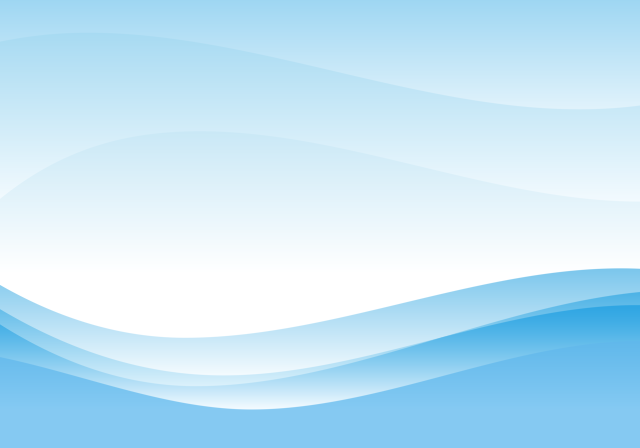
Write a Shadertoy shader that draws this background.

```glsl
// Pale blue sky of soft layered swells above a set of brighter, crossing waves.
// Each layer is a smooth crest-and-trough curve, filled below with a vertical
// two-colour fade and painted from back to front.

// Height of a curve: starts at startY, turns at turnA, turns again at turnB.
// bend sets the opening slope: 1 is parabolic, larger values start flatter.
float waveHeight(float x, float startY, vec2 turnA, vec2 turnB, float bend) {
    if (x < turnA.x) {
        float u = 1.0 - x / turnA.x;
        return mix(turnA.y, startY, u * u * mix(u, 1.0, bend));
    }
    float t = (x - turnA.x) / (turnB.x - turnA.x);
    return mix(turnA.y, turnB.y, t * t * (3.0 - 2.0 * t));
}

// Vertical fade from upper to lower colour between two heights.
vec3 fade(float y, float topY, float baseY, vec3 upper, vec3 lower, float curve) {
    float t = clamp((topY - y) / (topY - baseY), 0.0, 1.0);
    return mix(upper, lower, pow(t, curve));
}

// Paints fill below the given height with a smoothed edge.
vec3 paintBelow(vec3 base, vec3 fill, float height, float y) {
    float soft = 0.75 / iResolution.y;
    return mix(base, fill, smoothstep(-soft, soft, height - y));
}

void mainImage(out vec4 fragColor, in vec2 fragCoord) {
    vec2 uv = fragCoord / iResolution.xy;
    float x = uv.x;
    float y = uv.y;

    // Sky and its two broad swells
    float highSwell = waveHeight(x, 0.907, vec2(0.137, 0.927), vec2(0.905, 0.756), 1.0);
    float lowSwell = waveHeight(x, 0.556, vec2(0.3125, 0.707), vec2(1.0, 0.550), 0.6);

    vec3 sky = fade(y, 1.0, 0.757, vec3(0.62, 0.84, 0.95), vec3(0.88, 0.95, 0.985), 1.0);
    vec3 highFill = fade(y, 0.927, 0.55, vec3(0.655, 0.855, 0.947), vec3(0.95, 0.98, 0.996), 1.0);
    vec3 lowFill = fade(y, 0.707, 0.39, vec3(0.79, 0.91, 0.965), vec3(1.0), 1.0);

    vec3 color = paintBelow(sky, highFill, highSwell, y);
    color = paintBelow(color, lowFill, lowSwell, y);

    // Back wave, fading to near white
    float backWave = waveHeight(x, 0.364, vec2(0.289, 0.246), vec2(0.970, 0.401), 1.0);
    vec3 backFill = fade(y, 0.401, 0.165, vec3(0.48, 0.775, 0.925), vec3(0.95, 0.98, 0.995), 1.0);
    color = paintBelow(color, backFill, backWave, y);

    // Two crossing waves: a light outer band and a deeper overlap
    float crossA = waveHeight(x, 0.310, vec2(0.349, 0.162), vec2(0.996, 0.319), 1.0);
    float crossB = waveHeight(x, 0.276, vec2(0.306, 0.138), vec2(1.068, 0.353), 1.0);
    vec3 bandFill = fade(y, 0.347, 0.138, vec3(0.30, 0.70, 0.90), vec3(0.86, 0.945, 0.985), 1.0);
    vec3 overlapFill = fade(y, 0.317, 0.086, vec3(0.185, 0.65, 0.89), vec3(0.96, 0.985, 1.0), 1.3);
    color = paintBelow(color, bandFill, max(crossA, crossB), y);
    color = paintBelow(color, overlapFill, min(crossA, crossB), y);

    // Front wave along the base
    float frontWave = waveHeight(x, 0.203, vec2(0.393, 0.086), vec2(1.0, 0.239), 2.0);
    vec3 frontFill = fade(y, 0.239, 0.086, vec3(0.375, 0.72, 0.92), vec3(0.52, 0.79, 0.95), 1.0);
    color = paintBelow(color, frontFill, frontWave, y);

    fragColor = vec4(color, 1.0);
}
```
